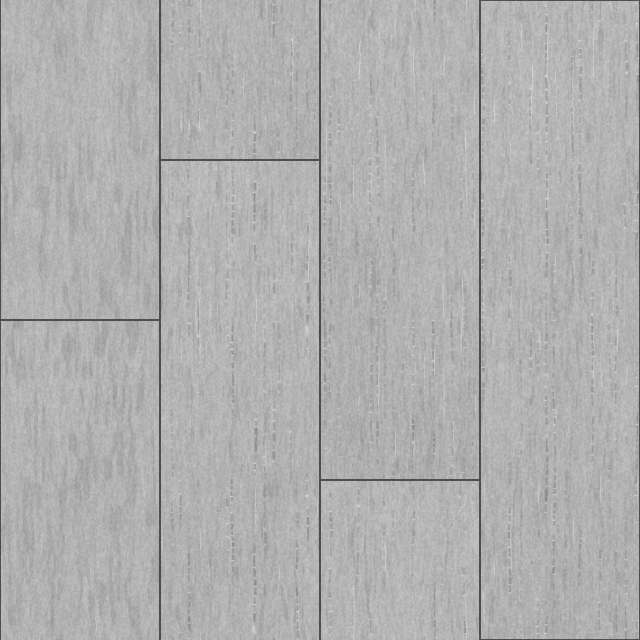
This texture is drawn by a three.js fragment shader. Its source:

```glsl
// Grey wood floor: four columns of staggered planks with fine grain and dashed pores.
varying vec2 vUv;

const float COLUMNS = 4.0;
const float LANES = 18.0; // pore rows per plank
const vec3 SEAM_COLOR = vec3(0.16);

float hash(vec2 p) {
  vec3 q = fract(vec3(p.xyx) * vec3(0.1031, 0.103, 0.0973));
  q += dot(q, q.yzx + 33.33);
  return fract((q.x + q.y) * q.z);
}

float noise(vec2 p) {
  vec2 i = floor(p), f = fract(p);
  f = f * f * (3.0 - 2.0 * f);
  return mix(mix(hash(i), hash(i + vec2(1.0, 0.0)), f.x),
             mix(hash(i + vec2(0.0, 1.0)), hash(i + 1.0), f.x), f.y);
}

// Soft band around zero.
float band(float d, float halfWidth, float blur) {
  return 1.0 - smoothstep(halfWidth - blur, halfWidth + blur, abs(d));
}

// Height of the butt joint in each column.
float jointHeight(float column) {
  if (column < 0.5) return 0.5;
  if (column < 1.5) return 0.75;
  return column < 2.5 ? 0.25 : 0.0;
}

// Fibres stretched along the plank, plus a fine speckle; centred on zero.
float grain(vec2 p, float seed) {
  vec2 q = p + vec2(seed * 3.7, seed * 1.9);
  float fibre = noise(q * vec2(190.0, 18.0)) - 0.5;
  float thread = noise(q * vec2(340.0, 75.0)) - 0.5;
  float speckle = noise(q * vec2(470.0, 330.0)) - 0.5;
  float cloud = noise(q * vec2(14.0, 5.0)) - 0.5;
  return 0.03 * fibre + 0.045 * thread + 0.07 * speckle + 0.018 * cloud;
}

// Long dark flakes of the smooth plank.
float flakes(vec2 p) {
  float wander = 0.005 * noise(p * vec2(25.0, 40.0));
  float streak = noise(vec2((p.x + wander) * 170.0, p.y * 26.0));
  float cluster = noise(p * vec2(45.0, 9.0) + 5.0);
  return smoothstep(0.5, 0.66, streak) * smoothstep(0.15, 0.6, cluster);
}

// Fine dark hairlines that break up along the plank.
float hairlines(vec2 p, float seed) {
  float wander = 0.003 * noise(p * vec2(30.0, 30.0));
  vec2 q = vec2(p.x + wander + seed, p.y + seed * 2.3);
  float streak = noise(q * vec2(260.0, 32.0));
  return smoothstep(0.62, 0.85, streak) * smoothstep(0.3, 0.6, noise(q * vec2(50.0, 8.0)));
}

// One row of pores: x is its dark dashes, y the pale ticks and scratches.
vec2 poreLane(vec2 p, float lane, float seed) {
  vec2 id = vec2(lane + 7.0, seed * 19.0 + 3.0);
  float pitch = mix(50.0, 85.0, hash(id));
  float center = (lane + 0.5 + 0.7 * (hash(id + 31.0) - 0.5)) / (LANES * COLUMNS);
  float wobble = 0.003 * (noise(vec2(p.y * 18.0, lane + seed * 23.0)) - 0.5);
  float along = p.y * pitch + 1.6 * noise(vec2(p.y * 28.0, lane + 50.0));
  float cell = floor(along);
  float dy = fract(along) - 0.5;
  float cellHash = hash(vec2(cell, lane + seed * 41.0));
  float strength = fract(cellHash * 13.7);
  float dx = p.x - center - wobble - 0.001 * (strength - 0.5);

  float presence = smoothstep(0.32, 0.68, noise(vec2(lane * 3.1 + seed * 17.0, p.y * 9.0)));
  presence *= mix(0.3, 1.0, hash(id + 67.0));

  // Ragged outline keeps the dashes from looking stamped.
  float ragged = 0.001 * (noise(p * vec2(300.0, 240.0) + lane) - 0.5);
  float dash = band(dx + ragged, mix(0.0009, 0.0022, strength), 0.0009)
             * band(dy, mix(0.2, 0.46, cellHash), 0.14) * smoothstep(0.1, 0.6, cellHash);
  float tick = band(dx + 0.0006, 0.0024, 0.0009)
             * band(0.5 - abs(dy), 0.06, 0.06) * step(0.45, fract(cellHash * 7.3));
  float scratchZone = smoothstep(0.76, 0.86, noise(vec2(lane * 5.3 + seed * 29.0, p.y * 17.0)));
  float scratch = band(dx - 0.002, 0.0008, 0.0007) * scratchZone;
  return vec2(dash * presence, tick * presence + 0.7 * scratch);
}

// Gather the lane under the point and its two neighbours.
vec2 pores(vec2 p, float seed) {
  float nearest = floor(p.x * LANES * COLUMNS);
  vec2 sum = vec2(0.0);
  for (int i = -1; i <= 1; i++) {
    float lane = nearest + float(i);
    if (lane >= 0.0 && lane < LANES) sum += poreLane(p, lane, seed);
  }
  return min(sum, 1.0);
}

// Brightness of a plank at a point measured from its lower left corner.
float plankTone(vec2 p, float column) {
  float tone = 0.701 + grain(p, column + 1.0);
  if (column < 0.5) return tone + 0.004 - 0.045 * flakes(p);
  vec2 pore = pores(p, column);
  tone += 0.022 * (p.y - 0.4) - 0.045 * hairlines(p, column);
  return tone - 0.1 * pore.x + 0.11 * pore.y;
}

// Coverage of the thin dark line around a plank.
float seam(float columnX, vec2 p) {
  float side = min(columnX, 1.0 - columnX) / COLUMNS;
  float end = min(p.y, 1.0 - p.y);
  return 1.0 - smoothstep(0.0003, 0.0017, min(side, end));
}

void main() {
  float column = min(floor(vUv.x * COLUMNS), COLUMNS - 1.0);
  float columnX = vUv.x * COLUMNS - column;
  vec2 p = vec2(columnX / COLUMNS, fract(vUv.y - jointHeight(column)));
  vec3 wood = vec3(plankTone(p, column));
  gl_FragColor = vec4(mix(wood, SEAM_COLOR, seam(columnX, p)), 1.0);
}
```
